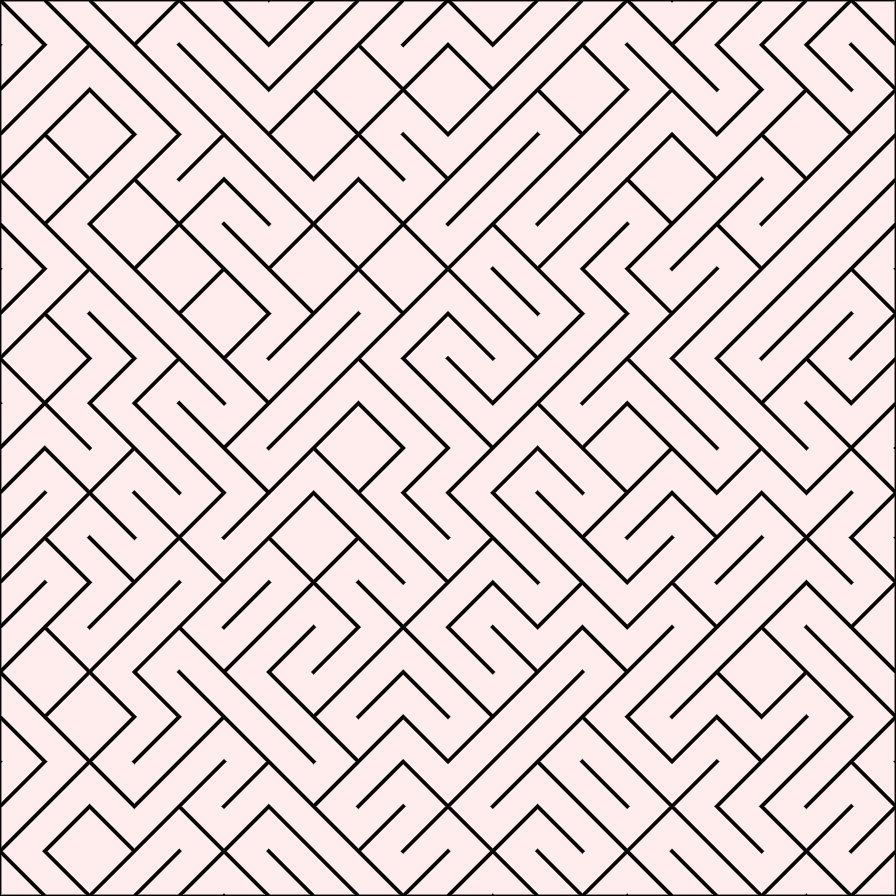
Write a Shadertoy shader that draws this pattern.

```glsl
const vec3 PAPER = vec3(1.0, 0.93, 0.93);
const vec3 INK = vec3(0.01);
const float CELLS = 20.0;           // cells along the canvas height
const float STROKE_WIDTH = 0.0042;  // in canvas heights
const float FRAME_WIDTH = 0.0016;

// Sine-free hash of a cell index, in 0..1
float hash21(vec2 p) {
    vec3 q = fract(vec3(p.xyx) * 0.1031);
    q += dot(q, q.yzx + 33.33);
    return fract((q.x + q.y) * q.z);
}

// Signed distance to a diagonal stroke with square caps, centred in a unit cell.
// slope is +1 for rising and -1 for falling.
float diagonalStroke(vec2 p, float slope, float halfWidth) {
    vec2 axis = vec2(1.0, slope) * inversesqrt(2.0);
    float along = abs(dot(p, axis)) - inversesqrt(2.0) - halfWidth;
    float across = abs(dot(p, vec2(-axis.y, axis.x))) - halfWidth;
    return max(along, across);
}

// Distance to the nearest stroke, including caps reaching in from neighbours
float mazeDistance(vec2 p, float halfWidth) {
    vec2 cell = floor(p);
    float nearest = 1.0;
    for (int y = -1; y <= 1; y++) {
        for (int x = -1; x <= 1; x++) {
            vec2 id = cell + vec2(x, y);
            float slope = hash21(id + 17.0) < 0.5 ? -1.0 : 1.0;
            nearest = min(nearest, diagonalStroke(p - id - 0.5, slope, halfWidth));
        }
    }
    return nearest;
}

// Signed distance to the frame along the canvas edge
float frameDistance(vec2 p, vec2 size, float width) {
    vec2 toEdge = min(p, size - p);
    return min(toEdge.x, toEdge.y) - width;
}

// Share of a pixel covered by a shape
float coverage(float dist, float pixel) {
    return clamp(0.5 - dist / pixel, 0.0, 1.0);
}

void mainImage(out vec4 fragColor, in vec2 fragCoord) {
    float pixel = 1.0 / iResolution.y;
    vec2 uv = fragCoord * pixel;
    vec2 canvas = iResolution.xy * pixel;

    float maze = mazeDistance(uv * CELLS, 0.5 * STROKE_WIDTH * CELLS) / CELLS;
    float frame = frameDistance(uv, canvas, FRAME_WIDTH);
    float ink = max(coverage(maze, pixel), coverage(frame, pixel));

    fragColor = vec4(mix(PAPER, INK, ink), 1.0);
}
```
